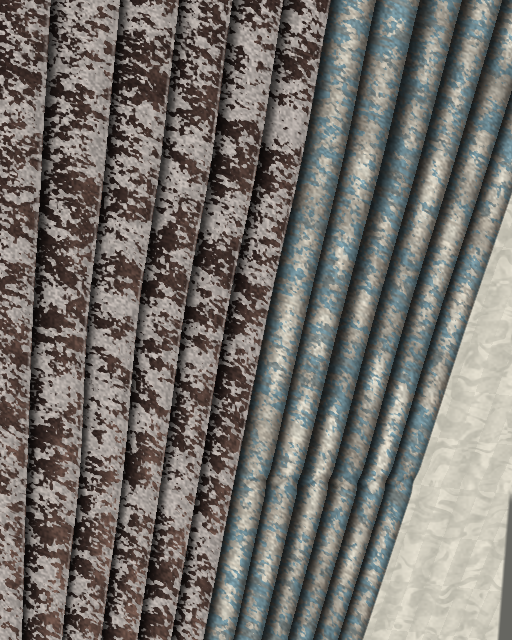
This texture is drawn by a Shadertoy shader. Its source:

```glsl
// Slanted curtain folds: worn brown velvet, teal and champagne satin, cream sheer.

const vec3 VELVET_DARK  = vec3(0.150, 0.110, 0.100);
const vec3 VELVET_WARM  = vec3(0.430, 0.330, 0.290);
const vec3 VELVET_PALE  = vec3(0.675, 0.645, 0.625);
const vec3 TEAL         = vec3(0.400, 0.505, 0.540);
const vec3 BRONZE       = vec3(0.480, 0.440, 0.395);
const vec3 CHAMPAGNE    = vec3(0.870, 0.830, 0.760);
const vec3 SHEER_LIGHT  = vec3(0.910, 0.890, 0.830);
const vec3 SHEER_SHADE  = vec3(0.690, 0.680, 0.630);
const vec3 WALL_GREY    = vec3(0.400, 0.400, 0.380);

const float TAPER       = 0.355;  // how much the folds narrow downwards
const float DRIFT       = 0.018;  // shift to the left at the foot
const vec3  FOLD_CURVE  = vec3(0.332, 8.15, 5.25); // fold index as a quadratic
const float SATIN_START = 6.0;    // fold index where the satin begins
const float SHEER_START = 12.0;   // fold index where the sheer begins
const float TILT        = 0.2;    // slope of the weft
const float CREASE_Y    = 0.247;  // height of the crease in the satin

float hash(vec2 p) {
    vec3 h = fract(vec3(p.xyx) * 0.1031);
    h += dot(h, h.yzx + 33.33);
    return fract((h.x + h.y) * h.z);
}

float noise(vec2 p) {
    vec2 i = floor(p), f = fract(p);
    f = f * f * (3.0 - 2.0 * f);
    return mix(mix(hash(i), hash(i + vec2(1, 0)), f.x),
               mix(hash(i + vec2(0, 1)), hash(i + vec2(1, 1)), f.x), f.y);
}

// Abraded pile: weft bands broken up by blotches and fine grain
float wornPile(vec2 q) {
    return 0.17 * noise(q * vec2(6.0, 27.0))
         + 0.16 * noise(q * vec2(24.0, 58.0) + 17.0)
         + 0.24 * noise(q * vec2(62.0, 115.0) + 41.0)
         + 0.23 * noise(q * vec2(140.0, 205.0) + 73.0)
         + 0.20 * noise(q * vec2(290.0, 330.0) + 97.0);
}

vec3 velvet(vec2 q, float across, float id, float y, float edge) {
    float pale = smoothstep(0.45, 0.535, wornPile(q));
    float grain = noise(q * vec2(280.0, 300.0));
    float patches = noise(q * vec2(20.0, 30.0) + 5.0);
    float warmth = smoothstep(0.1, 0.8, across) * (0.95 - 0.5 * y) * (0.45 + 0.75 * patches);
    vec3 ground = mix(VELVET_DARK, VELVET_WARM, warmth) * (0.75 + 0.5 * grain);
    vec3 col = mix(ground, VELVET_PALE * (0.80 + 0.34 * grain), pale);

    // Shadow beside the overlapping fold, pale rim on the overlap itself
    float reach = 0.16 + 0.2 * hash(vec2(id, 3.0));
    float light = mix(0.32, 1.0, smoothstep(0.0, reach, across));
    light *= 0.88 + 0.16 * sin(3.14159 * across);
    col *= light;
    float rim = smoothstep(0.92, 0.97, across) * (1.0 - smoothstep(1.0 - edge, 1.0, across));
    return mix(col, VELVET_PALE, rim * (0.2 + 0.6 * grain));
}

vec3 satin(vec2 q, float across, float id, float y, float edge) {
    float pile = wornPile(q + 31.0);
    float patches = noise(vec2(id * 9.1, q.y * 15.0));
    float gloss = exp(-pow((across - 0.56) / 0.25, 2.0)) * (0.3 + 0.85 * patches);
    float metal = smoothstep(0.455, 0.55, pile + 0.10 * gloss - 0.035);
    float grain = noise(q * vec2(260.0, 300.0) + 7.0);
    float streak = noise(q * vec2(45.0, 190.0) + 11.0);
    vec3 foil = mix(BRONZE, CHAMPAGNE, clamp(gloss * 1.1, 0.0, 1.0));
    vec3 ground = mix(TEAL, BRONZE, 0.5 * smoothstep(0.45, 0.75, streak));
    vec3 col = mix(ground * (0.88 + 0.3 * gloss), foil, metal * 0.85);
    col *= 0.84 + 0.32 * grain;

    float reach = 0.28 + 0.3 * hash(vec2(id, 8.0));
    float light = mix(0.27, 1.0, smoothstep(0.0, reach, across));
    light *= 1.0 - 0.3 * smoothstep(0.74, 1.0, across);
    float crease = exp(-pow((y - CREASE_Y + 0.008 * sin(6.28 * across)) / 0.004, 2.0));
    return col * light * (1.0 - 0.2 * crease);
}

vec3 sheer(vec2 p, float foldPos) {
    // Soft pleats, puckered weave and faint woven squares
    float pleat = 0.5 + 0.5 * sin(foldPos * 4.6 + 2.0 * noise(p * vec2(5.0, 2.0)));
    vec2 bend = vec2(noise(p * 42.0), noise(p * 42.0 + 19.0));
    float pucker = noise(p * vec2(65.0, 130.0) + 4.0 * bend);
    float thread = noise(p * vec2(230.0, 270.0));
    vec2 cell = floor(vec2(foldPos * 1.3, (p.y + 0.1 * p.x) * 13.0));
    float square = mod(cell.x + cell.y, 2.0);
    float shade = 0.25 * pleat + 0.22 * square + 0.2 * thread
                + 0.42 * smoothstep(0.35, 0.8, pucker) * (1.0 - 0.5 * square);
    return mix(SHEER_LIGHT, SHEER_SHADE, clamp(shade, 0.0, 1.0));
}

void mainImage(out vec4 fragColor, in vec2 fragCoord) {
    vec2 p = fragCoord / iResolution.y;
    float drop = 1.0 - p.y;
    float narrowing = 1.0 - TAPER * drop;

    // Straighten the fan of folds, with a slight sway and the crease kink
    float x = (p.x + DRIFT * drop) / narrowing;
    x += 0.012 * (noise(vec2(x * 5.0, p.y * 4.0)) - 0.5);
    float kink = exp(-pow((p.y - CREASE_Y) / 0.012, 2.0));
    x += 0.004 * kink * smoothstep(0.52, 0.56, x);

    float foldPos = FOLD_CURVE.x + FOLD_CURVE.y * x + FOLD_CURVE.z * x * x;
    float slope = FOLD_CURVE.y + 2.0 * FOLD_CURVE.z * x;
    float pixel = slope / (narrowing * iResolution.y);
    float id = floor(foldPos);
    float across = fract(foldPos);
    float edge = 1.5 * pixel;

    // Cloth coordinates shift from fold to fold
    float along = p.y + TILT * p.x;
    vec2 q = vec2(x * narrowing + id * 3.7, along + 0.025 * hash(vec2(id, 1.0)));
    q.y += 0.01 * across * across;

    vec3 col = velvet(q, across, id, p.y, edge);
    col = mix(col, satin(q, across, id, p.y, edge),
              smoothstep(-pixel, pixel, foldPos - SATIN_START));
    col = mix(col, sheer(p, foldPos), smoothstep(-pixel, pixel, foldPos - SHEER_START));

    // Strip of wall past the sheer at the lower right
    float wall = smoothstep(-0.003, 0.003, p.x - 0.782 - 0.08 * (p.y - 0.05));
    wall *= 1.0 - smoothstep(0.21, 0.24, p.y);
    col = mix(col, WALL_GREY, wall);
    fragColor = vec4(clamp(col, 0.0, 1.0), 1.0);
}
```
